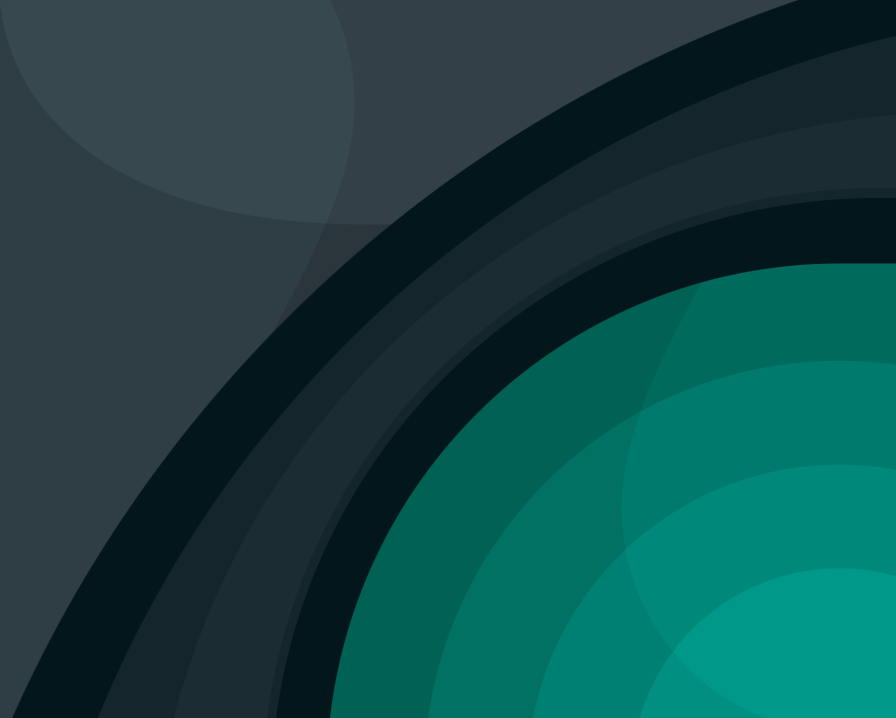
Write a Shadertoy shader that draws this background.

```glsl
// Smooth coverage of the region where d is negative
float cover(float d) {
    return clamp(0.5 - d / max(fwidth(d), 1e-5), 0.0, 1.0);
}

float ellipse(vec2 p, vec2 center, vec2 radii) {
    return length((p - center) / radii) - 1.0;
}

// Sideways lobe: tip at zero, round on the lower side, flaring on the upper
float lobe(vec2 q) {
    float roundInset = 0.3127 - sqrt(max(0.0978 - q.y * q.y, 0.0));
    float flareInset = 0.14 * (sqrt(1.0 + q.y * q.y / 0.0448) - 1.0);
    return (q.y > 0.0 ? flareInset : roundInset) - q.x;
}

void mainImage(out vec4 fragColor, in vec2 fragCoord) {
    vec2 p = fragCoord / iResolution.y;
    vec3 ink = vec3(0.01, 0.086, 0.108);
    vec3 slate = vec3(0.079, 0.15, 0.17);

    // Grey backdrop with two overlapping pale shapes
    vec2 q = abs(vec2(min(p.x - 0.521, 0.0), p.y - 1.049)) / vec2(0.524, 0.3616);
    float shelf = pow(q.x, 2.3) + pow(q.y, 2.3) - 1.0;
    vec3 color = vec3(0.169, 0.21, 0.235);
    color += vec3(0.033, 0.042, 0.044) * cover(shelf);
    color += vec3(0.017, 0.029, 0.031) * cover(lobe(vec2(0.4935, 0.858) - p));

    // Dark arches, from the outside in
    color = mix(color, ink, cover(ellipse(p, vec2(1.709, -0.753), vec2(1.852))));
    color = mix(color, slate, cover(ellipse(p, vec2(1.616, -0.606), vec2(1.599))));
    color = mix(color, vec3(0.105, 0.173, 0.196),
                cover(ellipse(p, vec2(1.352, -0.275), vec2(1.145, 1.12))));
    color = mix(color, slate, cover(ellipse(p, vec2(1.225, -0.107), vec2(0.86, 0.845))));
    color = mix(color, ink, cover(ellipse(p, vec2(1.225, -0.107), vec2(0.8475, 0.8314))));

    // Green dome, brighter with each inner disc
    vec2 fromCore = p - vec2(1.169, -0.081);
    vec3 green = vec3(0.0, 0.382, 0.33);
    for (int i = 0; i < 3; i++) {
        float radius = 0.2895 + 0.1445 * float(i);
        green += vec3(0.0, 0.06, 0.058) * cover(length(fromCore) - radius);
    }
    green += vec3(0.0, 0.035, 0.034) * cover(lobe(p - vec2(0.866, 0.2915)));
    float dome = length(vec2(min(fromCore.x, 0.0), fromCore.y)) - 0.714;
    color = mix(color, green, cover(dome));

    fragColor = vec4(color, 1.0);
}
```
